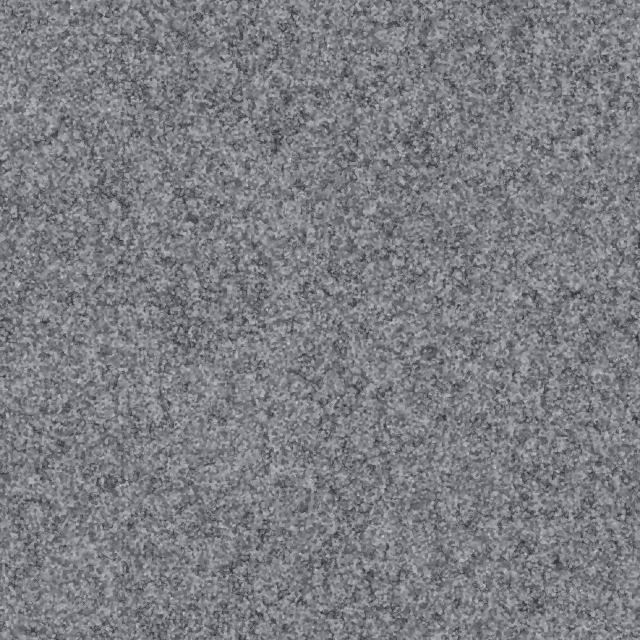
A Shadertoy shader for this texture:

```glsl
#define FINE_SCALE 245.0
#define GRAIN_SCALE 125.0
#define CRACK_SCALE 88.0
#define CHIP_SCALE 38.0
#define SPARK_SCALE 130.0
#define FINE_CONTRAST 0.29
#define GRAIN_CONTRAST 0.13
#define CRACK_DEPTH 0.13
#define CHIP_LIGHT 0.12
#define SPARK_LIGHT 0.16
#define MOTTLE 0.025
#define STONE_GREY vec3(0.501, 0.507, 0.529)

vec3 hash3(vec2 p) {
    vec3 q = fract(vec3(p.xyx) * vec3(0.1031, 0.1030, 0.0973));
    q += dot(q, q.yxz + 33.33);
    return fract((q.xxy + q.yzz) * q.zyx);
}

// Cellular tone, blended softly between grains: about -0.5 to 0.5
float grains(vec2 p) {
    vec2 cell = floor(p);
    float tone = 0.0, total = 0.0;
    for (int y = -1; y <= 1; y++)
    for (int x = -1; x <= 1; x++) {
        vec2 id = cell + vec2(x, y);
        vec3 rnd = hash3(id);
        vec2 d = id + rnd.xy - p;
        float weight = exp(-7.0 * dot(d, d));
        tone += weight * (rnd.z - 0.5);
        total += weight;
    }
    return tone / total;
}

// Distance gap between the two nearest grains: zero on their border
float borderGap(vec2 p) {
    vec2 cell = floor(p);
    float nearest = 8.0, second = 8.0;
    for (int y = -1; y <= 1; y++)
    for (int x = -1; x <= 1; x++) {
        vec2 id = cell + vec2(x, y);
        float d = length(id + hash3(id).xy - p);
        second = min(second, max(nearest, d));
        nearest = min(nearest, d);
    }
    return second - nearest;
}

// Sparse, randomly turned oval flecks; share is the part of cells filled
float flecks(vec2 p, float share, float smallest, float largest, float soft) {
    vec2 cell = floor(p);
    float cover = 0.0;
    for (int y = -1; y <= 1; y++)
    for (int x = -1; x <= 1; x++) {
        vec2 id = cell + vec2(x, y);
        vec3 place = hash3(id);
        vec3 shape = hash3(id + 71.0);
        vec2 d = p - id - place.xy;
        float angle = 6.2832 * shape.x;
        float c = cos(angle), s = sin(angle);
        d = mat2(c, -s, s, c) * d * vec2(1.0, 1.2 + 0.7 * shape.y);
        float radius = mix(smallest, largest, shape.z * shape.z);
        float fleck = 1.0 - smoothstep(radius - soft, radius + soft, length(d));
        cover = max(cover, fleck * step(place.z, share) * (0.5 + 0.5 * shape.y));
    }
    return cover;
}

void mainImage(out vec4 fragColor, in vec2 fragCoord) {
    vec2 uv = fragCoord / min(iResolution.x, iResolution.y);

    // Ragged outlines for the larger features
    vec2 ragged = uv + 0.008 * vec2(grains(uv * 150.0 + 17.0), grains(uv * 150.0 + 59.0));

    // Grain at two sizes over faint broad mottling
    float broad = grains(uv * 5.0 + 23.0);
    float tone = FINE_CONTRAST * grains(uv * FINE_SCALE + 300.0)
               + GRAIN_CONTRAST * grains(ragged * GRAIN_SCALE)
               + MOTTLE * broad;

    // Short dark cracks between grains
    float patchy = grains(ragged * 75.0 + 140.0) - 0.12 * broad;
    float crack = 1.0 - smoothstep(0.04, 0.3, borderGap(ragged * CRACK_SCALE + 11.0));
    tone -= CRACK_DEPTH * crack * smoothstep(0.03, 0.2, patchy);

    // Pale chips and tiny bright sparks
    float chip = flecks(ragged * CHIP_SCALE + 7.0, 0.08, 0.11, 0.29, 0.06);
    float spark = flecks(uv * SPARK_SCALE + 200.0, 0.06, 0.18, 0.34, 0.14);
    tone = mix(tone, 0.4 * tone + CHIP_LIGHT, chip);
    tone += SPARK_LIGHT * spark;

    fragColor = vec4(clamp(STONE_GREY + tone, 0.0, 1.0), 1.0);
}
```
